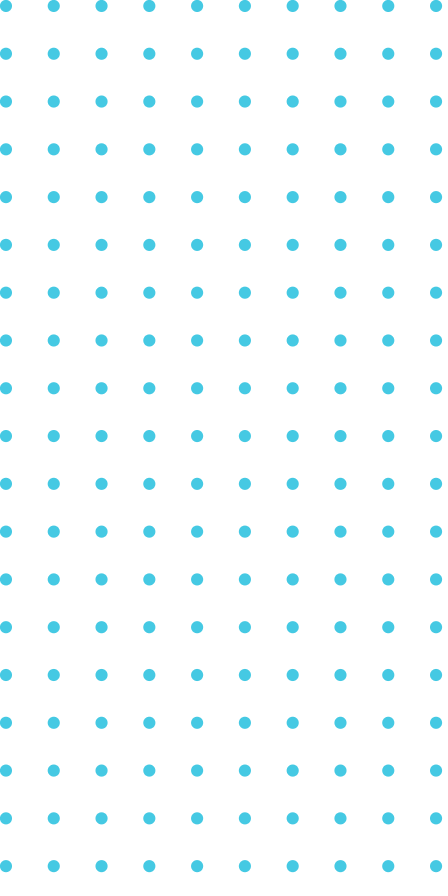
A WebGL 1 fragment shader for this pattern:

```glsl
precision highp float;

uniform vec2 u_resolution;

// Lengths are fractions of the canvas width
const vec2 DOT_COUNT = vec2(10.0, 19.0);
const float SPACING = 0.10667;
const float FIRST_CENTER = 0.0133;
const float DOT_RADIUS = 0.0135;
const vec3 PAPER_COLOR = vec3(1.0);
const vec3 DOT_COLOR = vec3(0.27, 0.79, 0.89);

// Signed distance to the nearest dot of the finite grid
float dotGridDistance(vec2 p) {
  vec2 index = floor((p - FIRST_CENTER) / SPACING + 0.5);
  index = clamp(index, vec2(0.0), DOT_COUNT - 1.0);
  vec2 center = FIRST_CENTER + index * SPACING;
  return length(p - center) - DOT_RADIUS;
}

void main() {
  // Measure from the top left corner, with y pointing down
  vec2 fromTop = vec2(gl_FragCoord.x, u_resolution.y - gl_FragCoord.y);
  vec2 p = fromTop / u_resolution.x;

  // One pixel of edge smoothing
  float pixel = 1.0 / u_resolution.x;
  float coverage = clamp(0.5 - dotGridDistance(p) / pixel, 0.0, 1.0);

  gl_FragColor = vec4(mix(PAPER_COLOR, DOT_COLOR, coverage), 1.0);
}
```
